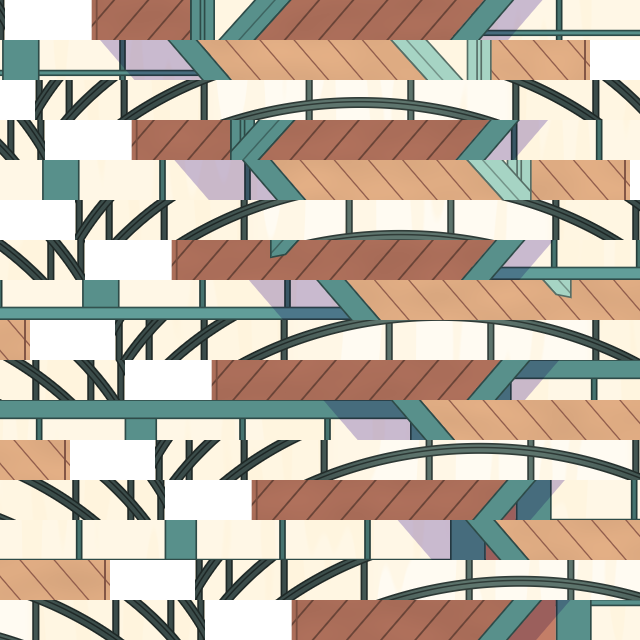
Reproduce this pattern procedurally as a WebGL 1 fragment shader.

```glsl
precision highp float;
// Sixteen strips of one long frieze: hatched walls, teal framing and iron arches.
uniform vec2 u_resolution;

#define CANVAS 768.0      // design units across the canvas
#define STRIP 48.0        // height of one strip
#define PERIOD 2352.0     // length of the frieze before it steps down
#define START 7.0         // where a period begins
#define SLOPE 0.86        // lean of hatching, braces and shadows
#define HATCH 41.0        // spacing of wall hatching
#define ARCH_STEP 63.5    // vertical spacing of arches
#define EDGE 2.0          // outline width
#define CREAM vec3(1.0, 0.965, 0.885)
#define TEAL vec3(0.345, 0.565, 0.545)
#define BROWN vec3(0.67, 0.43, 0.35)
#define TAN vec3(0.87, 0.67, 0.51)

float cover(float dist) {
  return clamp(0.5 - dist * u_resolution.x / CANVAS, 0.0, 1.0);
}

vec2 gradient(vec2 cell) {
  float a = 6.2832 * fract(sin(dot(cell, vec2(127.1, 311.7))) * 4375.85);
  return vec2(cos(a), sin(a));
}

float gradientNoise(vec2 p) {
  vec2 i = floor(p), f = fract(p), u = f * f * (3.0 - 2.0 * f);
  vec2 r = vec2(1.0, 0.0);
  float low = mix(dot(gradient(i), f), dot(gradient(i + r), f - r), u.x);
  float high = mix(dot(gradient(i + r.yx), f - r.yx),
                   dot(gradient(i + 1.0), f - 1.0), u.x);
  return mix(low, high, u.y);
}

// Outlined bar about a centre line
vec3 bar(vec3 col, float dist, float halfWidth, vec3 tone) {
  float d = abs(dist) - halfWidth;
  col = mix(col, tone * 0.52, cover(d));
  return mix(col, tone, cover(d + EDGE));
}

vec3 glass(vec2 p, float brightness) {
  float sheen = gradientNoise(vec2(p.x * 0.035, p.y * 0.004));
  vec3 tone = mix(CREAM, vec3(1.0, 0.985, 0.95), brightness);
  return mix(tone, vec3(1.0, 0.95, 0.85), 0.5 * smoothstep(0.1, 0.16, sheen));
}

vec3 wall(float d, float y, float side, vec2 p) {
  vec3 tone = side > 0.0 ? TAN : BROWN;
  tone *= 1.0 + 0.05 * gradientNoise(p * vec2(0.015, 0.03));
  float line = abs(fract((d - SLOPE * y) / HATCH + 0.5) - 0.5) * HATCH;
  float thin = side > 0.0 ? 0.8 : 1.1;
  return mix(tone, BROWN * (side > 0.0 ? 0.85 : 0.62), cover(line / 1.32 - thin));
}

// Mirrored facade: glazing in the middle, walls on both sides
vec3 facade(vec2 p) {
  float side = sign(p.x - 793.0), d = abs(p.x - 793.0), y = p.y;
  float lean = d - SLOPE * y;
  vec3 col = glass(p, 0.25);

  // glazing bars, central pier and beams
  col = bar(col, d - 122.0, 4.0, TEAL * 0.8);
  col = bar(col, d - 224.0, 4.0, TEAL * 0.8);
  col = bar(col, y - 39.5, 3.8, TEAL);
  col = bar(col, d, y < 144.0 ? 22.5 : 19.5, TEAL);
  col = bar(col, y - 136.0, 8.0, TEAL * 1.1);
  col = bar(col, y - 155.0, 12.0, TEAL);
  col = bar(col, y - 243.0, 4.5, TEAL);
  col = mix(col, BROWN * 1.15, cover(366.0 - d));
  col = bar(col, d - 344.5, 21.5, TEAL);

  // cast shadow, wider on the right
  float shade = side > 0.0 ? 95.0 : 142.0;
  col *= mix(vec3(1.0), vec3(0.79, 0.75, 0.9), cover((shade - lean) / 1.32));

  // hatched wall and its leaning brace
  col = mix(col, wall(d, y, side, p), cover((212.0 - lean) / 1.32));
  col = bar(col, (lean - 194.0) / 1.32, 13.8, TEAL);

  // triangular bracket set into the wall
  vec3 tone = side > 0.0 ? vec3(0.65, 0.83, 0.77) : TEAL;
  float rake = d - 0.9 * y;
  float inside = max(max((443.0 - rake) / 1.35, d - 565.0), y - 118.0 + 0.2 * (565.0 - d));
  vec3 bracket = bar(CREAM, d - 550.0, 15.0, tone);
  bracket = bar(bracket, d - 550.0, 3.5, tone);
  bracket = bar(bracket, (rake - 465.5) / 1.35, 16.7, tone);
  bracket = mix(bracket, tone * 0.7, cover(abs(rake - 463.0) / 1.35 - 0.9));
  bracket = mix(tone * 0.52, bracket, cover(inside + EDGE));
  col = mix(col, bracket, cover(inside));

  // wall end post
  return mix(col, BROWN * 0.72, cover(abs(d - 677.0) - 1.1));
}

// Glazed drum with foreshortened posts and stacked elliptical arches
vec3 arcade(vec2 p) {
  float e = abs(p.x - 1968.0);
  vec3 iron = mix(vec3(0.37, 0.46, 0.43), vec3(0.23, 0.30, 0.29), smoothstep(40.0, 260.0, e));
  vec3 col = glass(p, 1.0 - smoothstep(170.0, 200.0, e));
  for (int i = 0; i < 5; i++) {
    float n = float(i);
    col = bar(col, e - 61.0 - n * (126.0 - 15.0 * (n - 1.0)), 4.3, iron);
  }
  float root = sqrt(max(1.0 - e * e / (430.0 * 430.0), 0.02));
  float steep = 350.0 * e / (430.0 * 430.0 * root);
  float rise = p.y - 27.0 - 350.0 * (1.0 - root);
  float dist = (mod(rise + 0.5 * ARCH_STEP, ARCH_STEP) - 0.5 * ARCH_STEP)
             / sqrt(1.0 + steep * steep);
  col = bar(col, dist, 6.6, iron);
  return mix(col, iron * 0.5, cover(abs(dist + 1.0) - 0.9));
}

void main() {
  vec2 uv = gl_FragCoord.xy / u_resolution * CANVAS;
  uv.y = CANVAS - uv.y;

  // unroll the strips into one long frieze
  float strip = floor(uv.y / STRIP);
  float along = strip * CANVAS + uv.x;
  float turn = floor((along - START) / PERIOD);
  vec2 p = vec2(along - turn * PERIOD, uv.y - strip * STRIP + turn * STRIP);

  vec3 col = vec3(1.0);
  col = mix(col, facade(p), cover(abs(p.x - 793.0) - 683.0));
  col = mix(col, arcade(p), cover(abs(p.x - 1968.0) - 390.0));
  gl_FragColor = vec4(col, 1.0);
}
```
